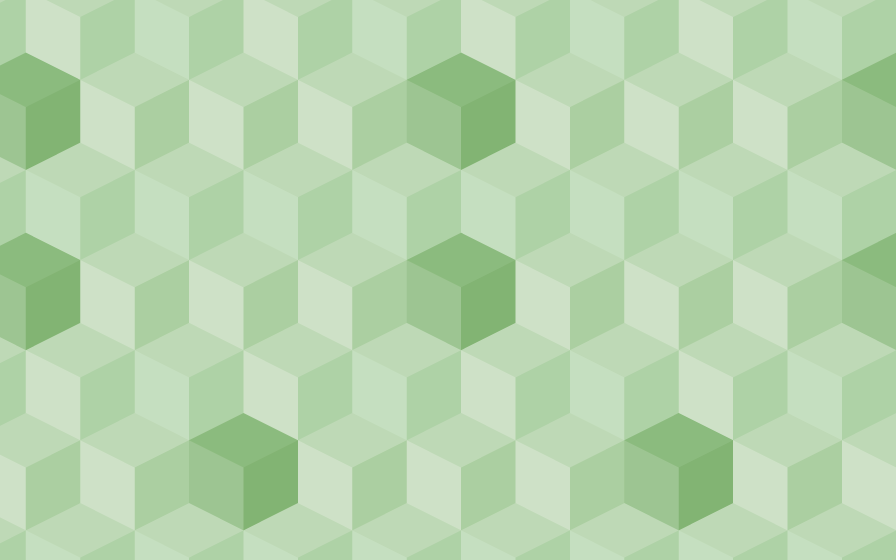
Reproduce this pattern procedurally as a WebGL 2 fragment shader.

```glsl
#version 300 es
precision highp float;
// Staggered rows of isometric cubes in pale green, with sparse dark cubes.
// Each point is assigned to a hexagonal cell, then to one of three faces;
// several samples per pixel smooth the edges.

uniform vec2 u_resolution;
out vec4 fragColor;

// Layout in canvas heights, measured from the upper left
const vec2 CUBE_STEP = vec2(0.1943, 0.1609);
const vec2 FIRST_APEX = vec2(0.0462, 0.0938);
const float SLANT = 0.303;   // rise of a slanted edge, in row steps
const int SAMPLES = 4;       // per pixel side

const vec3 PALE_TOP = vec3(0.745, 0.851, 0.712);
const vec3 PALE_LEFT = vec3(0.806, 0.884, 0.780);
const vec3 PALE_RIGHT = vec3(0.670, 0.811, 0.630);
const vec3 MINT_LEFT = vec3(0.773, 0.875, 0.753);
const vec3 MINT_RIGHT = vec3(0.682, 0.822, 0.650);
const vec3 DARK_TOP = vec3(0.547, 0.733, 0.494);
const vec3 DARK_LEFT = vec3(0.616, 0.773, 0.571);
const vec3 DARK_RIGHT = vec3(0.510, 0.704, 0.450);

// Odd rows are shifted by half a cube
float rowShift(float row) {
    return 0.5 * mod(row, 2.0);
}

float nearestColumn(float x, float row) {
    return floor(x - rowShift(row) + 0.5);
}

// Signed offset from the cube axis, -1 to 1 across the cube
float axisOffset(float x, float row) {
    return 2.0 * (x - rowShift(row) - nearestColumn(x, row));
}

// Row of the cube covering a point, following the zigzag row border
float cubeRow(vec2 p) {
    float row = floor(p.y);
    float border = SLANT * abs(axisOffset(p.x, row));
    return p.y - row < border ? row - 1.0 : row;
}

// Every fourth cube of the even rows, moved two columns every four rows
bool isDark(float column, float row) {
    float moved = column - 2.0 * floor(row / 4.0);
    return mod(row, 2.0) < 0.5 && mod(moved, 4.0) < 0.5;
}

// Left faces of the odd rows: all mint, or mint in alternate columns
bool isMint(float column, float row) {
    return mod(row, 4.0) == 1.0 || (mod(row, 4.0) == 3.0 && mod(column, 2.0) > 0.5);
}

vec3 cubeColour(vec2 p) {
    float row = cubeRow(p);
    float column = nearestColumn(p.x, row);
    float offset = axisOffset(p.x, row);
    bool dark = isDark(column, row);

    if (p.y - row < SLANT * (2.0 - abs(offset))) return dark ? DARK_TOP : PALE_TOP;
    if (offset < 0.0) {
        if (dark) return DARK_LEFT;
        return isMint(column, row) ? MINT_LEFT : PALE_LEFT;
    }
    if (dark) return DARK_RIGHT;
    return mod(row, 2.0) > 0.5 ? MINT_RIGHT : PALE_RIGHT;
}

// Canvas position to cube steps, with y pointing down
vec2 toCubeSteps(vec2 pixel) {
    vec2 canvas = vec2(pixel.x, u_resolution.y - pixel.y) / u_resolution.y;
    return (canvas - FIRST_APEX) / CUBE_STEP;
}

void main() {
    vec3 sum = vec3(0.0);
    for (int j = 0; j < SAMPLES; j++) {
        for (int i = 0; i < SAMPLES; i++) {
            vec2 jitter = (vec2(i, j) + 0.5) / float(SAMPLES) - 0.5;
            sum += cubeColour(toCubeSteps(gl_FragCoord.xy + jitter));
        }
    }
    fragColor = vec4(sum / float(SAMPLES * SAMPLES), 1.0);
}
```
